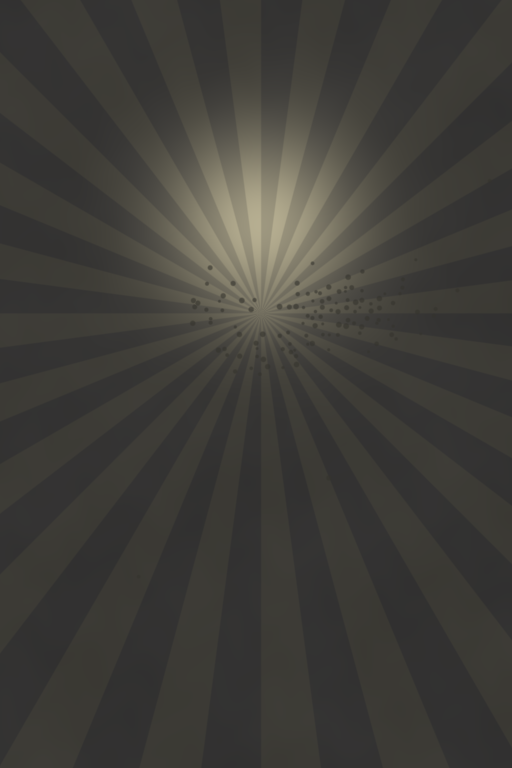
A Shadertoy shader for this background:

```glsl
// A dark retro sunburst: alternating warm grey rays around a hub, with a soft
// cream glow above it and a spray of ink specks drifting to the right.
// Rays come from a sine of the angle, the glow from Gaussians, specks from cells.

#define RAY_COUNT 24.0
#define HUB vec2(0.51, 0.592)
#define GLOW_RISE 0.115
#define GLOW_RADIUS 0.118
#define HALO_RADIUS 0.22
#define SPECK_CELL 0.0105
#define SPECK_OPACITY 0.6
#define GRIME 0.004

const vec3 DARK_RAY = vec3(0.198, 0.195, 0.193);
const vec3 LIGHT_RAY = vec3(0.234, 0.228, 0.207);
const vec3 GLOW_COLOR = vec3(0.715, 0.685, 0.570);
const vec3 INK = vec3(0.205, 0.200, 0.175);

vec2 hash2(vec2 cell) {
    vec3 p = fract(cell.xyx * vec3(0.1031, 0.1030, 0.0973));
    p += dot(p, p.yzx + 33.33);
    return fract((p.xx + p.yz) * p.zy);
}

float gaussian(vec2 p, vec2 radius) {
    vec2 q = p / radius;
    return exp(-dot(q, q));
}

// Share of light ray at p, zero angle pointing straight down
float rayMask(vec2 p, float pixel) {
    float angle = atan(p.x, -p.y);
    float edge = sin(angle * RAY_COUNT) * length(p) / RAY_COUNT;
    return smoothstep(-pixel, pixel, edge);
}

// How likely a speck is: a plume to the right and a ring about the hub
float speckDensity(vec2 p) {
    float plume = gaussian(p - vec2(0.125, 0.003), vec2(0.085, 0.038));
    float ring = exp(-pow((length(p) - 0.062) / 0.025, 2.0));
    return 0.85 * plume + 0.42 * ring * smoothstep(0.09, -0.02, p.y);
}

// Round specks of varied size, one candidate per cell
float specks(vec2 p, float pixel) {
    vec2 home = floor(p / SPECK_CELL);
    float cover = 0.0;
    for (int y = -1; y <= 1; y++) {
        for (int x = -1; x <= 1; x++) {
            vec2 cell = home + vec2(x, y);
            vec2 spot = (cell + 0.15 + 0.7 * hash2(cell + 71.0)) * SPECK_CELL;
            vec2 chance = hash2(cell + 193.0);
            float radius = SPECK_CELL * mix(0.16, 0.36, chance.y);
            float dotCover = 1.0 - smoothstep(-pixel, pixel, length(p - spot) - radius);
            cover = max(cover, dotCover * step(chance.x, speckDensity(spot)));
        }
    }
    return cover;
}

// Faint uneven tone from layered sines
float grime(vec2 p) {
    float tone = 0.0;
    float scale = 14.0;
    for (int i = 0; i < 4; i++) {
        tone += sin(p.x * scale + 2.0 * sin(p.y * scale * 0.8)) / float(i + 1);
        p = mat2(0.8, 0.6, -0.6, 0.8) * p;
        scale *= 1.9;
    }
    return tone;
}

void mainImage(out vec4 fragColor, in vec2 fragCoord) {
    float pixel = 1.0 / iResolution.y;
    float aspect = iResolution.x / iResolution.y;
    vec2 p = fragCoord * pixel - vec2(HUB.x * aspect, HUB.y);

    // Rays
    float light = rayMask(p, pixel);
    vec3 color = mix(DARK_RAY, LIGHT_RAY, light);
    color += GRIME * grime(p);

    // Glow, held back a little on the dark rays
    vec2 fromGlow = p - vec2(0.0, GLOW_RISE);
    float core = gaussian(fromGlow, vec2(GLOW_RADIUS));
    float halo = gaussian(fromGlow, vec2(HALO_RADIUS));
    float hub = gaussian(p, vec2(0.035));
    float glow = 0.88 * core + 0.06 * halo + 0.10 * hub;
    color = mix(color, GLOW_COLOR, clamp(glow * mix(0.86, 1.06, light), 0.0, 1.0));

    // Ink specks
    color = mix(color, INK, SPECK_OPACITY * specks(p, pixel));

    fragColor = vec4(color, 1.0);
}
```
